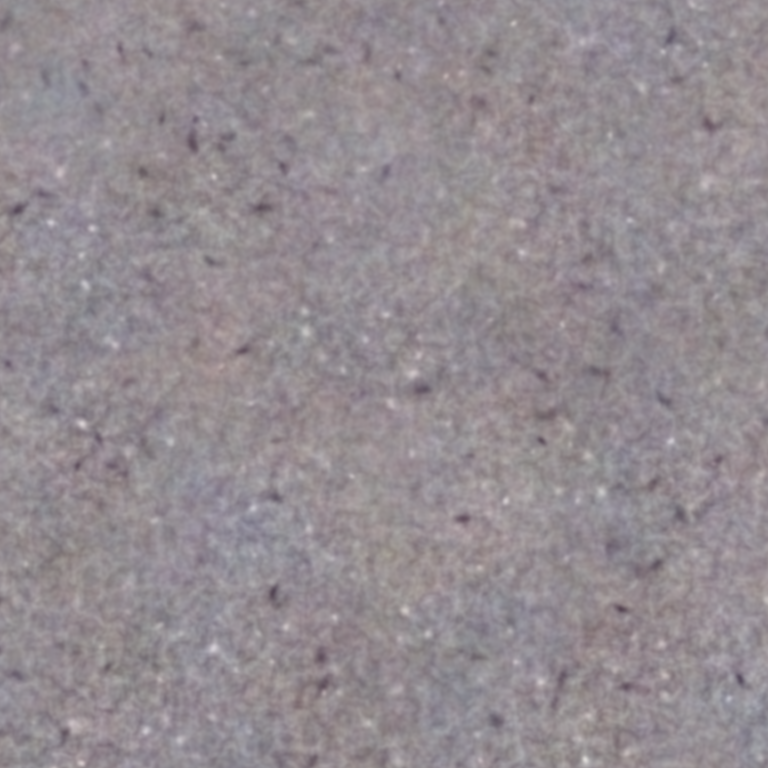
This texture is drawn by a Shadertoy shader. Its source:

```glsl
const vec3 BASE_GREY = vec3(0.581, 0.551, 0.571);
const vec3 GRAIN_RANGE = vec3(0.077, 0.085, 0.078);   // darks lean purple
const vec3 WARM_TINT = vec3(0.026, 0.002, -0.026);
const vec3 PURPLE_TINT = vec3(0.010, -0.012, 0.012);
const vec3 LIGHT_SPECK = vec3(0.19, 0.19, 0.18);
const vec3 DARK_SPECK = vec3(0.19, 0.21, 0.18);
const float CLOUD_SCALE = 4.5;
const float CLOUD_RANGE = 0.045;
const float GRAIN_SCALE = 50.0;
const float LIGHT_CELLS = 34.0;
const float DARK_CELLS = 27.0;
const float SPECK_CHANCE = 0.3;

// Integer hash: three values in 0..1 per lattice cell
vec3 hash3(vec2 cell, float seed) {
    uvec3 v = uvec3(ivec3(vec3(cell, seed)) + 4096);
    v = v * 1664525u + 1013904223u;
    v.x += v.y * v.z; v.y += v.z * v.x; v.z += v.x * v.y;
    v ^= v >> 16u;
    v.x += v.y * v.z; v.y += v.z * v.x; v.z += v.x * v.y;
    return vec3(v >> 8u) / 16777216.0;
}

float slope(vec2 cell, vec2 offset, float seed) {
    float angle = 6.28318 * hash3(cell, seed).x;
    return dot(vec2(cos(angle), sin(angle)), offset);
}

// Gradient noise, centred on zero
float noise(vec2 p, float seed) {
    vec2 i = floor(p), f = p - i;
    vec2 u = f * f * f * (f * (f * 6.0 - 15.0) + 10.0);
    vec2 e = vec2(1.0, 0.0);
    float low = mix(slope(i, f, seed), slope(i + e, f - e, seed), u.x);
    float high = mix(slope(i + e.yx, f - e.yx, seed),
                     slope(i + 1.0, f - 1.0, seed), u.x);
    return mix(low, high, u.y);
}

float clouds(vec2 p, float seed) {
    mat2 turn = mat2(0.8, 0.6, -0.6, 0.8);
    float sum = 0.0, weight = 1.0;
    for (int k = 0; k < 4; k++) {
        sum += weight * noise(p, seed + float(k));
        p = turn * p * 2.1 + 3.7;
        weight *= 0.65;
    }
    return sum;
}

// Soft scattered spots, stretched along random directions
float specks(vec2 p, float stretch, float seed) {
    vec2 home = floor(p);
    float sum = 0.0;
    for (int y = -1; y <= 1; y++)
    for (int x = -1; x <= 1; x++) {
        vec2 cell = home + vec2(x, y);
        vec3 place = hash3(cell, seed);
        vec3 form = hash3(cell, seed + 1.0);
        float angle = 3.14159 * form.x;
        vec2 axis = vec2(cos(angle), sin(angle));
        vec2 d = p - cell - place.xy;
        d = vec2(dot(d, axis) / mix(1.0, stretch, form.z), dot(d, axis.yx * vec2(-1, 1)));
        float radius = mix(0.12, 0.22, form.y);
        float strength = mix(0.2, 1.0, form.z * form.z);
        sum += step(place.z, SPECK_CHANCE) * strength * exp(-dot(d, d) / (radius * radius));
    }
    return sum;
}

void mainImage(out vec4 fragColor, in vec2 fragCoord) {
    vec2 uv = fragCoord / iResolution.y;

    // Broad brightness and hue drift
    float shade = clouds(uv * CLOUD_SCALE, 10.0);
    float warmth = clouds(uv * CLOUD_SCALE * 1.2 + 7.0, 20.0);
    float purple = noise(uv * 9.0, 30.0) + noise(uv * 34.0, 31.0);

    // Mineral grain, rougher toward the lower edge
    vec2 warp = 0.004 * vec2(noise(uv * 30.0, 40.0), noise(uv * 30.0, 41.0));
    vec2 g = (uv + warp) * GRAIN_SCALE;
    float grain = 0.5 * noise(g * 0.5, 50.0)
                + noise(mat2(0.8, 0.6, -0.6, 0.8) * g, 51.0)
                + 0.9 * noise(g * 1.9, 52.0)
                + 0.35 * noise(g * 3.1, 53.0);
    float roughness = mix(1.2, 0.85, clamp(uv.y, 0.0, 1.0))
                    + 0.5 * noise(uv * 5.0, 60.0);

    vec3 color = BASE_GREY + CLOUD_RANGE * shade;
    color += WARM_TINT * (warmth + 0.5 * noise(uv * 45.0, 70.0));
    color += PURPLE_TINT * purple;
    color += GRAIN_RANGE * grain * roughness;

    // Bright crystals and dark pits
    color += LIGHT_SPECK * specks(uv * LIGHT_CELLS, 1.3, 80.0) * roughness;
    color -= DARK_SPECK * specks(uv * DARK_CELLS, 2.0, 90.0) * roughness;

    fragColor = vec4(clamp(color, 0.0, 1.0), 1.0);
}
```
